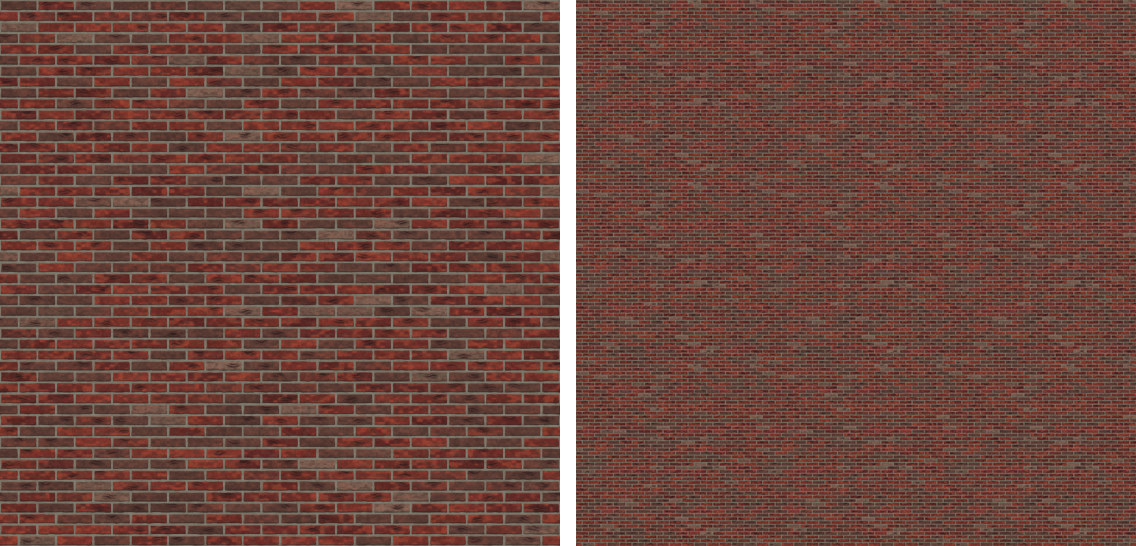
Left: one tile. Right: repeated 3 by 3.
Write a Shadertoy shader that draws this texture.

```glsl
// Running-bond wall of narrow, weathered red bricks in grey-green mortar.
// Each brick is a wobbly rounded box; its id seeds the tone, scorched folds,
// orange patches and pale rims. Ids and shared noise wrap, so the wall tiles.

const vec2 BRICKS = vec2(15.0, 50.0);      // repeats across and down
const float ASPECT = 3.413;                // cell width in course heights
const vec2 HALF_BRICK = vec2(1.615, 0.395);
const float CORNER = 0.09;

const vec3 MORTAR_LIGHT = vec3(0.50, 0.49, 0.44);
const vec3 MORTAR_DARK = vec3(0.42, 0.39, 0.34);
const vec3 DARK_RED = vec3(0.37, 0.155, 0.145);
const vec3 BRIGHT_RED = vec3(0.49, 0.205, 0.165);
const vec3 BROWN = vec3(0.355, 0.235, 0.205);
const vec3 PALE = vec3(0.46, 0.35, 0.30);
const vec3 ORANGE = vec3(0.58, 0.25, 0.18);
const vec3 SOOT = vec3(0.19, 0.11, 0.11);

float hash(vec2 p) {
    return fract(sin(dot(p, vec2(127.1, 311.7))) * 43758.5453);
}

// Value noise that repeats after a whole number of lattice cells
float wrapNoise(vec2 p, vec2 period) {
    vec2 i = floor(p), f = fract(p);
    f = f * f * (3.0 - 2.0 * f);
    vec2 a = mod(i, period), b = mod(i + 1.0, period);
    return mix(mix(hash(a), hash(vec2(b.x, a.y)), f.x),
               mix(hash(vec2(a.x, b.y)), hash(b), f.x), f.y);
}

float wallNoise(vec2 uv, vec2 cells) {
    return wrapNoise(uv * cells, cells);
}

float roundedBox(vec2 p, vec2 halfSize, float radius) {
    vec2 q = abs(p) - halfSize + radius;
    return length(max(q, 0.0)) + min(max(q.x, q.y), 0.0) - radius;
}

// Independent random value for one property of a brick
float trait(vec2 id, float k) {
    return hash(id + vec2(17.3, 5.9) * k);
}

// Base tone: mostly reds, some browns, a few pale bricks
vec3 brickTone(vec2 id) {
    float kind = trait(id, 1.0);
    vec3 tone = mix(DARK_RED, BRIGHT_RED, trait(id, 2.0));
    tone = mix(tone, BROWN, smoothstep(0.52, 0.74, kind));
    tone = mix(tone, PALE, smoothstep(0.94, 0.96, kind));
    return tone * mix(0.92, 1.08, trait(id, 3.0));
}

// Dark wavy creases gathered around one spot on the face
float scorch(vec2 p, vec2 id, float blotch) {
    vec2 centre = vec2(mix(-1.1, 1.1, trait(id, 4.0)), mix(-0.1, 0.3, trait(id, 5.0)));
    float spot = 1.0 - smoothstep(0.15, 1.0, length((p - centre) * vec2(1.1, 2.6)));
    float crease = 0.5 + 0.5 * sin(p.y * 22.0 + 2.2 * sin(p.x * 4.0 + 6.3 * trait(id, 6.0)) + 4.0 * blotch);
    return spot * mix(0.4, 1.0, crease) * step(0.58, trait(id, 7.0));
}

vec3 brickFace(vec2 p, vec2 id, float d, float grain) {
    vec2 seed = floor(vec2(trait(id, 8.0), trait(id, 9.0)) * 90.0);
    float blotch = wrapNoise(p * vec2(2.2, 3.6) + seed, vec2(128.0));
    float streak = wrapNoise(p * vec2(3.0, 7.0) + seed.yx, vec2(128.0));
    vec3 col = brickTone(id);
    float redness = 1.0 - smoothstep(0.5, 0.8, trait(id, 1.0));

    // Fired orange patches, heavier toward one end
    float side = trait(id, 10.0) < 0.5 ? -1.0 : 1.0;
    float fired = smoothstep(0.45, 0.85, blotch + 0.16 * side * p.x);
    col = mix(col, ORANGE, fired * 0.6 * mix(0.2, 1.0, redness));

    // Dull clay cloud, scorching and surface grain
    col = mix(col, BROWN, 0.45 * smoothstep(0.5, 0.9, streak));
    col = mix(col, SOOT, 0.8 * scorch(p, id, blotch));
    col *= 0.82 + 0.18 * blotch + 0.17 * grain;

    // Pale rim at top and left, shade at the bottom
    float rim = smoothstep(-0.13, -0.01, d);
    float lit = smoothstep(0.0, 0.3, max(p.y - 0.1, -p.x - 1.3));
    col = mix(col, PALE * 1.12, rim * lit * mix(0.15, 0.7, step(0.72, trait(id, 11.0))));
    return col * (1.0 - 0.28 * rim * smoothstep(0.1, 0.35, -p.y));
}

vec3 mortarFace(vec2 p, float d, float grain, float cloud) {
    vec3 col = mix(MORTAR_DARK, MORTAR_LIGHT, clamp(0.25 + 0.5 * grain + 0.5 * cloud, 0.0, 1.0));
    float shadow = (1.0 - smoothstep(0.0, 0.09, d)) * smoothstep(0.3, 0.42, -p.y);
    return col * (1.0 - 0.32 * shadow);
}

void mainImage(out vec4 fragColor, in vec2 fragCoord) {
    vec2 uv = fragCoord / iResolution.xy;

    // Staggered cells with wrapping ids
    vec2 g = uv * BRICKS;
    g.x += 0.5 * (1.0 - mod(floor(g.y), 2.0));
    vec2 id = mod(floor(g), BRICKS);
    vec2 p = (fract(g) - 0.5) * vec2(ASPECT, 1.0);

    // Wall-wide noise: fine grain, edge wobble and mortar clouds
    float grain = wallNoise(uv, vec2(300.0, 293.0));
    float wobble = wallNoise(uv, vec2(120.0, 150.0)) - 0.5;
    float cloud = wallNoise(uv, vec2(60.0, 58.0));

    float d = roundedBox(p, HALF_BRICK, CORNER) + 0.05 * wobble;
    float aa = 0.7 * BRICKS.y / iResolution.y;
    vec3 col = mix(brickFace(p, id, d, grain), mortarFace(p, d, grain, cloud),
                   smoothstep(-aa, aa, d));
    fragColor = vec4(col, 1.0);
}
```
